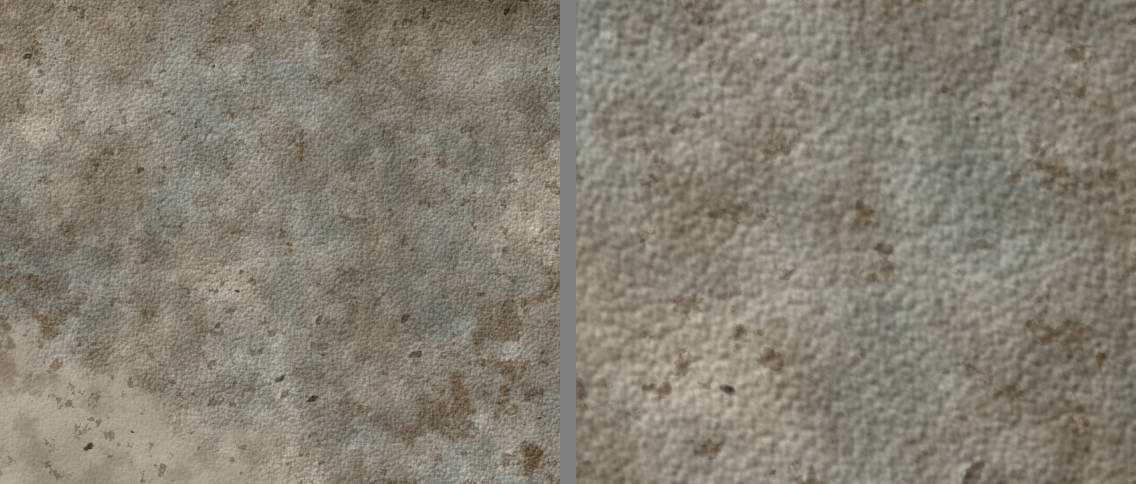
Left, the full canvas; right, a detail of the centre.
This texture is drawn by a Shadertoy shader. Its source:

```glsl
#define MID_COLOR vec3(0.535, 0.505, 0.445)
#define PALE_COLOR vec3(0.650, 0.615, 0.550)
#define RUST_COLOR vec3(0.330, 0.255, 0.165)
#define CHIP_COLOR vec3(0.240, 0.185, 0.145)
#define COOL_TINT vec3(-0.035, 0.002, 0.030)
#define GRAIN_SCALE 115.0
#define GRAIN_DEPTH 0.150
#define SAND_DEPTH 0.085
#define BLOTCH_DEPTH 0.46
#define CHIP_COUNT 26

float hash(vec2 p) {
    vec3 q = fract(p.xyx * 0.1031);
    q += dot(q, q.yzx + 33.33);
    return fract((q.x + q.y) * q.z);
}

vec2 hash2(vec2 p) {
    return vec2(hash(p), hash(p + 47.3));
}

float noise(vec2 p) {
    vec2 i = floor(p), f = fract(p);
    f = f * f * (3.0 - 2.0 * f);
    return mix(mix(hash(i), hash(i + vec2(1, 0)), f.x),
               mix(hash(i + vec2(0, 1)), hash(i + 1.0), f.x), f.y);
}

float fbm(vec2 p) {
    float sum = 0.0, amp = 0.5, total = 0.0;
    for (int i = 0; i < 5; i++) {
        sum += amp * noise(p);
        total += amp;
        amp *= 0.6;
        p = mat2(1.6, 1.2, -1.2, 1.6) * p + 17.7;
    }
    return sum / total;
}

// Distance to the nearest scattered cell centre
float cellular(vec2 p) {
    vec2 i = floor(p), f = fract(p);
    float nearest = 2.0;
    for (int y = -1; y <= 1; y++)
        for (int x = -1; x <= 1; x++) {
            vec2 o = vec2(x, y);
            nearest = min(nearest, length(o + hash2(i + o) - f));
        }
    return nearest;
}

// Rough render: coarse and fine rounded grains
float grainHeight(vec2 p) {
    return -cellular(p) - 0.55 * cellular(p * 1.8 + 31.0);
}

// Small ragged flakes of dark material, scattered over the wall
float chips(vec2 p, float aspect) {
    float mask = 0.0;
    vec2 ragged = 0.014 * (vec2(fbm(p * 45.0), fbm(p * 45.0 + 60.0)) - 0.5);
    for (int i = 0; i < CHIP_COUNT; i++) {
        vec2 id = vec2(i, 7);
        vec2 d = p + ragged - hash2(id) * vec2(aspect, 1.0);
        float a = 1.6 * hash(id + 5.0) - 0.5;
        d = mat2(cos(a), -sin(a), sin(a), cos(a)) * d;
        float size = mix(0.004, 0.015, pow(hash(id + 9.0), 2.0));
        float dist = length(d * vec2(1.0, 2.0)) - size;
        float strength = mix(0.3, 0.9, hash(id + 13.0));
        mask = max(mask, strength * (1.0 - smoothstep(-0.003, 0.003, dist)));
    }
    return mask;
}

void mainImage(out vec4 fragColor, in vec2 fragCoord) {
    vec2 p = fragCoord / iResolution.y;
    float aspect = iResolution.x / iResolution.y;
    float u = p.x / aspect;

    // Cloudy weathering, from broad patches to small mottling
    float broad = fbm(p * 4.0 + 3.0);
    float mottle = fbm(p * 15.0 + 40.0);
    float tone = BLOTCH_DEPTH * (0.6 * (broad - 0.5) + 0.5 * (mottle - 0.5));
    vec3 color = MID_COLOR + tone;
    color += COOL_TINT * 2.2 * (fbm(p * 5.0 + 80.0) - 0.42);

    // Faint pale runs and scuffs
    float runs = smoothstep(0.66, 0.90, noise(p * vec2(26.0, 9.0) + 2.0 * mottle));
    float scuffs = smoothstep(0.60, 0.72, fbm(p * 28.0 + 11.0));
    color += 0.045 * runs + 0.055 * scuffs;

    // Smooth pale plaster in the lower left
    float edge = 0.29 - p.y - 0.48 * p.x + 0.42 * (fbm(p * 7.0 + 21.0) - 0.5);
    float plaster = smoothstep(-0.03, 0.06, edge);
    color = mix(color, PALE_COLOR + 0.35 * tone, 0.85 * plaster);

    // Brown stains, strongest at lower right and in a band at the left
    float lowRight = smoothstep(0.50, 0.95, u) * (1.0 - smoothstep(0.15, 0.55, p.y));
    float leftBand = (1.0 - smoothstep(0.0, 0.35, u)) * exp(-60.0 * pow(p.y - 0.35, 2.0));
    float rightRim = smoothstep(0.92, 1.0, u);
    float region = 0.16 + 0.5 * lowRight + 0.45 * leftBand + 0.3 * rightRim;
    float stain = smoothstep(0.50, 0.68, fbm(p * 19.0 + 55.0));
    color = mix(color, RUST_COLOR, min(region, 0.75) * stain);
    float specks = smoothstep(0.64, 0.74, fbm(p * 48.0 + 90.0));
    color = mix(color, RUST_COLOR, 0.45 * specks);

    // Grime along the top
    float grime = smoothstep(0.86, 1.02, p.y + 0.12 * (mottle - 0.5));
    color -= grime * mix(0.06, 0.16, smoothstep(0.55, 0.80, u));

    color = mix(color, CHIP_COLOR, chips(p, aspect));

    // Grain relief lit from the upper left, plus fine sand
    vec2 g = p * GRAIN_SCALE;
    float relief = grainHeight(g) - grainHeight(g + vec2(-0.28, 0.32));
    float sand = noise(p * 240.0) - 0.5;
    float roughness = mix(1.0, 0.35, plaster) * mix(0.75, 1.2, broad);
    color += roughness * (GRAIN_DEPTH * relief + SAND_DEPTH * sand);

    fragColor = vec4(clamp(color, 0.0, 1.0), 1.0);
}
```
